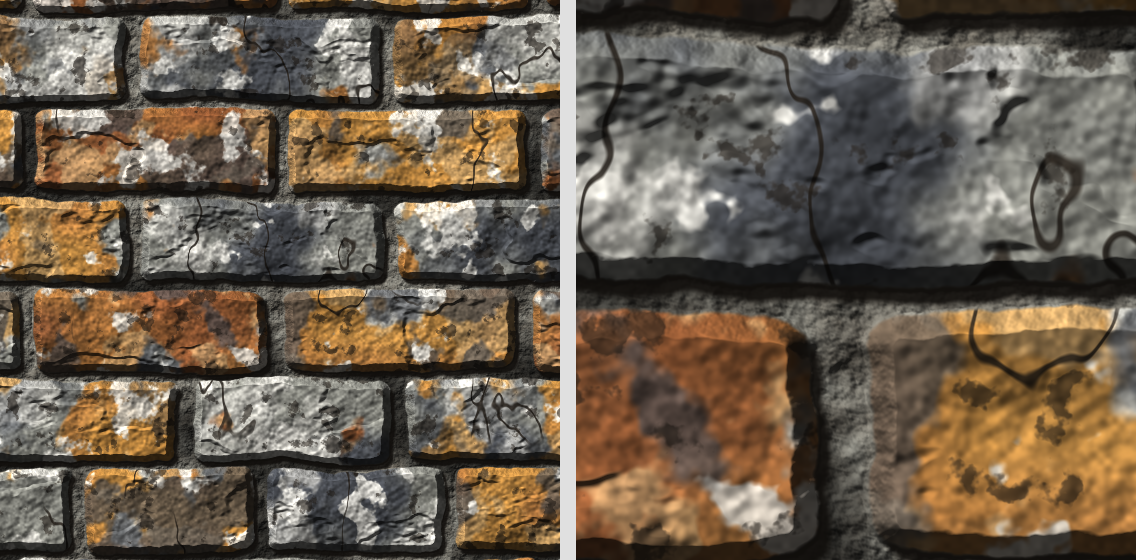
Left: the whole. Right: its middle third, enlarged.
A WebGL 2 fragment shader for this texture:

```glsl
#version 300 es
precision highp float;
// Weathered stone wall: staggered courses of rough blocks in dark, gritty joints.
// Rounded box distances give the blocks, noise gives relief, stains and lichen,
// and a low sun from the upper left shades the resulting height field.

uniform vec2 u_resolution;
out vec4 fragColor;

const float COURSE = 0.161;      // height of one course
const float FIRST_COURSE = 0.026; // top of the first full course
const vec3 DARK = vec3(0.13, 0.11, 0.09);
const vec3 SHADE = vec3(0.30, 0.28, 0.25);
const vec3 SLATE = vec3(0.26, 0.27, 0.29);
const vec3 GREY = vec3(0.51, 0.51, 0.48);
const vec3 PALE = vec3(0.77, 0.76, 0.73);
const vec3 RUST = vec3(0.53, 0.31, 0.17);
const vec3 OCHRE = vec3(0.70, 0.49, 0.22);
const vec3 TAN = vec3(0.75, 0.62, 0.43);

float hash(vec2 p) {
  return fract(sin(dot(p, vec2(127.1, 311.7))) * 43758.5);
}

float noise(vec2 p) {
  vec2 i = floor(p), f = fract(p);
  f = f * f * (3.0 - 2.0 * f);
  return mix(mix(hash(i), hash(i + vec2(1, 0)), f.x),
             mix(hash(i + vec2(0, 1)), hash(i + vec2(1, 1)), f.x), f.y);
}

float fbm(vec2 p) {
  float sum = 0.0, amp = 0.5;
  for (int i = 0; i < 5; i++) {
    sum += amp * noise(p);
    p = mat2(1.6, 1.2, -1.2, 1.6) * p + 5.3;
    amp *= 0.52;
  }
  return sum;
}

float roundBox(vec2 p, vec2 halfSize, float radius) {
  vec2 d = abs(p) - halfSize + radius;
  return length(max(d, 0.0)) + min(max(d.x, d.y), 0.0) - radius;
}

// Signed distance to the nearest block, then its column and course
vec3 blockAt(vec2 p) {
  vec2 w = p + 0.013 * (vec2(noise(p * 9.0), noise(p * 8.0 + 31.0)) - 0.5);
  float v = (1.0 - w.y - FIRST_COURSE) / COURSE + 1.0;
  float row = floor(v);
  float pitch = mix(0.452, 0.32, smoothstep(3.5, 6.5, row));
  float start = mix(0.05, 0.24, mod(row, 2.0)) + 0.09 * smoothstep(4.0, 5.0, row);
  float u = (w.x - start) / pitch;
  vec2 id = vec2(floor(u), row);
  vec2 local = (vec2(fract(u), fract(v)) - 0.5) * vec2(pitch, COURSE);
  local.y += local.x * 0.04 * (hash(id + 4.0) - 0.5);
  vec2 gap = vec2(0.010, 0.006) + vec2(0.008, 0.004) * vec2(hash(id), hash(id + 8.0));
  float d = roundBox(local, 0.5 * vec2(pitch, COURSE) - gap, 0.018);
  return vec3(d + 0.012 * (fbm(p * 32.0) - 0.5), id);
}

// Surface height: domed, chipped block faces above a gritty joint
float relief(vec2 p) {
  vec3 block = blockAt(p);
  vec2 q = p + 3.7 * block.yz;
  float ledge = smoothstep(0.44, 0.50, fbm(q * vec2(6.0, 10.0)));
  float face = 0.024 + 0.042 * fbm(q * 10.0) + 0.006 * ledge;
  float grit = 0.016 * fbm(p * 45.0);
  return mix(grit, face, smoothstep(0.003, -0.014, block.x));
}

vec3 surfaceNormal(vec2 p, float e) {
  float h = relief(p);
  vec2 slope = vec2(relief(p + vec2(e, 0)) - h, relief(p + vec2(0, e)) - h) / e;
  return normalize(vec3(-slope, 1.0));
}

// Coverage of blotches filling the given share of the face
float blotch(vec2 p, float share) {
  float cut = mix(0.73, 0.27, share);
  return smoothstep(cut - 0.035, cut + 0.035, fbm(p));
}

vec3 stoneColour(vec2 p, vec2 id) {
  vec2 q = p + 3.7 * id;
  float odd = mod(id.x, 2.0), low = step(5.5, id.y);
  float warmth = mix(0.85 * mix(1.0, 1.0 - odd, low), 0.12 + 0.36 * odd, mod(id.y, 2.0));
  vec3 col = mix(SLATE, GREY, smoothstep(0.28, 0.55, fbm(q * 6.0) + 0.15 * (hash(id) - 0.5)));
  col = mix(col, PALE, 0.6 * blotch(q * 9.0 + 40.0, 0.38));
  vec3 mineral = mix(RUST, OCHRE, clamp(max(odd, low) * 0.75 + noise(q * 14.0) - 0.3, 0.0, 1.0));
  mineral = mix(mineral, TAN, 0.6 * blotch(q * 13.0 + 17.0, 0.35));
  col = mix(col, mineral, 0.92 * blotch(q * 8.0 + 11.0, warmth));
  col = mix(col, SLATE, 0.8 * warmth * blotch(q * 10.0 + 7.0, 0.36));
  // Lichen, pits and hairline cracks
  col = mix(col, PALE * 1.08, 0.85 * blotch(q * 17.0 + 23.0, 0.12 + 0.16 * hash(id + 2.0)));
  col = mix(col, DARK, 0.6 * blotch(q * 34.0 + 3.0, 0.12));
  float crack = smoothstep(0.009, 0.002, abs(fbm(q * vec2(5.0, 3.0) + 9.0) - 0.5));
  return mix(col, DARK, 0.85 * crack * smoothstep(0.5, 0.62, noise(q * 5.0 + 3.0)));
}

void main() {
  vec2 p = gl_FragCoord.xy / u_resolution.y;
  vec3 block = blockAt(p);
  float inside = smoothstep(0.0015, -0.0015, block.x);

  // Mortar is full in places and hollow in others
  vec3 mortar = mix(SHADE, GREY, fbm(p * 60.0)) * mix(0.4, 1.05, smoothstep(0.3, 0.7, noise(p * 9.0 + 50.0)));
  vec3 col = mix(mortar, stoneColour(p, block.yz), inside);
  col *= 0.86 + 0.28 * noise(p * 240.0);

  // Sunlight, then the shadow blocks throw into the joints
  vec3 sun = normalize(vec3(-0.5, 0.65, 0.6));
  col *= 0.27 + 1.18 * max(dot(surfaceNormal(p, 0.0015), sun), 0.0);
  float occlusion = smoothstep(0.003, -0.003, blockAt(p + vec2(-0.007, 0.010)).x);
  col = mix(col, DARK * 0.5, 0.9 * occlusion * (1.0 - inside));
  fragColor = vec4(col, 1.0);
}
```
